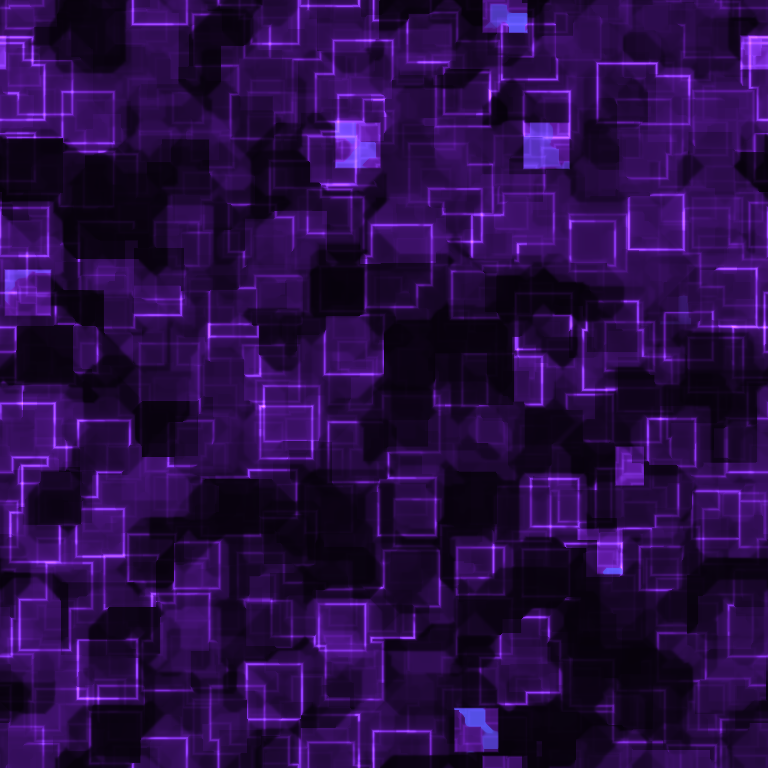
Give the GLSL for this background, as a WebGL 1 fragment shader.

```glsl
precision highp float;
// Overlapping violet squares with glowing outlines, dark hollows and a few
// bright blue patches. Wrapped layers of scattered squares, stacked in random
// order, give the tones; the zero line of their distance gives the outlines.

uniform vec2 u_resolution;

float hash(vec2 p) {
  return fract(sin(dot(p, vec2(127.1, 311.7))) * 43758.5453);
}

// Squares scattered on an n by n wrapping grid.
// Returns distance to their union (canvas units), tone and glow strength.
vec3 squareCells(vec2 p, float n, float seed) {
  // The shift keeps the cell borders of the layers apart
  vec2 g = p * n + fract(seed * vec2(0.37, 0.59));
  vec2 base = floor(g);
  float nearest = 9.0;
  float total = 0.0;
  vec2 traits = vec2(0.0);
  for (int y = -1; y <= 1; y++) {
    for (int x = -1; x <= 1; x++) {
      vec2 cell = base + vec2(float(x), float(y));
      vec2 id = floor(mod(cell + 0.5, n)) + seed;
      vec2 jitter = vec2(hash(id), hash(id + 41.3));
      vec2 q = abs(g - cell - 0.1 - 0.8 * jitter);
      float d = max(q.x, q.y) - mix(0.36, 0.47, hash(id + 73.9));
      // Inside, the highest square wins; outside, the nearest one
      float inside = 1.0 - smoothstep(-0.003 * n, 0.0, d);
      float w = exp(30.0 * inside * hash(id + 59.2) - max(d, 0.0) * 600.0 / n);
      traits += w * vec2(hash(id + 17.7), hash(id + 97.1));
      total += w;
      nearest = min(nearest, d);
    }
  }
  return vec3(nearest / n, traits / total);
}

// Thin bright core with a soft halo around the zero line
float glowLine(float d) {
  float core = d / 0.0018;
  return exp(-core * core) + 0.3 * exp(-abs(d) / 0.006);
}

void main() {
  vec2 p = gl_FragCoord.xy / u_resolution;

  vec3 broad = squareCells(p, 8.0, 3.0);
  vec3 main1 = squareCells(p, 12.0, 19.0);
  vec3 main2 = squareCells(p, 13.0, 53.0);
  vec3 small = squareCells(p, 21.0, 87.0);
  vec3 fine = squareCells(p, 34.0, 131.0);

  // Stepped tones from near black to mid violet
  float mixed = 0.28 * broad.y + 0.32 * main1.y + 0.26 * main2.y + 0.14 * small.y;
  float light = smoothstep(0.24, 0.74, mixed);
  float v = 0.08 + 0.46 * light;
  v *= 0.76 + 0.26 * small.z + 0.22 * fine.y;
  v *= 1.0 + 0.12 * (1.0 - smoothstep(-0.002, 0.002, main1.x));

  // Outlines, uneven in strength and fading in the hollows
  float lit = 0.15 + 0.85 * smoothstep(0.03, 0.5, light);
  float uneven = 0.5 + 0.8 * fine.z;
  float lines = glowLine(main1.x) * smoothstep(0.1, 0.75, main1.z);
  lines += 0.75 * glowLine(main2.x) * smoothstep(0.3, 0.9, main2.z);
  lines += 0.2 * glowLine(small.x) * small.z;
  v += 0.82 * lines * lit * uneven;

  // Rare bright patches broken into smaller blocks
  vec3 spot = squareCells(p, 9.0, 171.0);
  float patchMask = 1.0 - smoothstep(-0.0015, 0.0015, spot.x + 0.022);
  patchMask *= smoothstep(0.87, 0.89, spot.z);
  v += patchMask * (0.35 + 0.45 * fine.y + 0.2 * glowLine(fine.x));
  float blue = patchMask * smoothstep(0.62, 0.75, fine.y) * smoothstep(0.2, 0.6, spot.y);

  // Violet ramp, turning paler in the highlights
  vec3 color = vec3(0.37, 0.10, 0.64) * v;
  color += vec3(0.05, 0.18, 0.12) * max(v - 1.0, 0.0);
  color = mix(color, vec3(0.33, 0.38, 1.0), 0.75 * blue);
  gl_FragColor = vec4(min(color, 1.0), 1.0);
}
```
